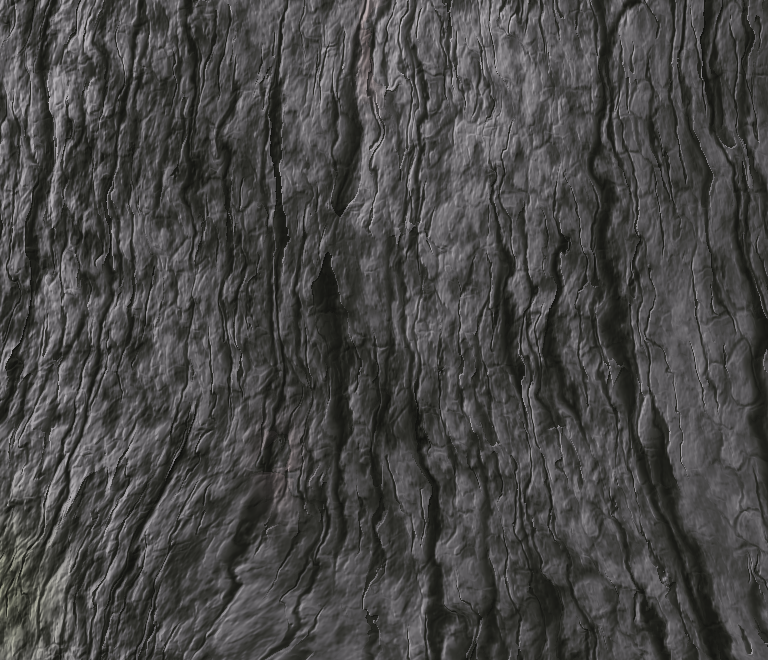
Reproduce this texture procedurally as a Shadertoy shader.

```glsl
// Weathered tree bark: long broken furrows that flare toward the roots.
// Stretched cellular noise makes furrows, flakes and pits, layered sines bend
// them, and the slope of the height field toward the light shades the relief.

const vec2 LIGHT_DIR = vec2(-0.7, 0.71);
const vec3 PEELED_WOOD = vec3(1.08, 0.98, 0.98);
const vec3 MOSS = vec3(0.99, 1.02, 0.82);

vec2 hash2(vec2 p) {
    vec3 q = fract(vec3(p.xyx) * vec3(0.1031, 0.1030, 0.0973));
    q += dot(q, q.yzx + 33.33);
    return fract((q.xx + q.yz) * q.zy);
}

float valueNoise(vec2 p) {
    vec2 i = floor(p), f = fract(p);
    f = f * f * (3.0 - 2.0 * f);
    float low = mix(hash2(i).x, hash2(i + vec2(1, 0)).x, f.x);
    float high = mix(hash2(i + vec2(0, 1)).x, hash2(i + vec2(1, 1)).x, f.x);
    return mix(low, high, f.y);
}

float layeredNoise(vec2 p) {
    float sum = 0.0, amp = 0.52;
    for (int i = 0; i < 4; i++) {
        sum += amp * valueNoise(p);
        p = mat2(1.9, 0.3, -0.3, 1.9) * p + 17.3;
        amp *= 0.54;
    }
    return sum;
}

// x: gap to the next cell (0 on a border), y: cell value, z: how upright the border is
vec3 cells(vec2 p) {
    vec2 base = floor(p), nearTo = vec2(9), nextTo = vec2(9);
    float id = 0.0;
    for (int y = -1; y <= 1; y++)
    for (int x = -1; x <= 1; x++) {
        vec2 cell = base + vec2(x, y);
        vec2 seed = hash2(cell + 50.0);
        vec2 to = cell + 0.1 + 0.8 * seed - p;
        if (length(to) < length(nearTo)) {
            nextTo = nearTo; nearTo = to; id = fract(seed.x * 7.0 + seed.y);
        } else if (length(to) < length(nextTo)) nextTo = to;
    }
    vec2 across = normalize(nextTo - nearTo);
    return vec3(length(nextTo) - length(nearTo), id, abs(across.x));
}

// 0 inside an upright crack, 1 outside
float furrowMask(vec2 p, float width) {
    vec3 c = cells(p);
    float depth = smoothstep(0.35, 0.75, c.z) * smoothstep(0.0, 0.12, width);
    return 1.0 - depth * (1.0 - smoothstep(0.0, max(width, 0.02), c.x));
}

float blob(vec2 p, vec2 center, vec2 size) {
    vec2 d = (p - center) / size;
    return exp(-dot(d, d));
}

// Straightens the flaring grain so that strands run along y
vec2 grainSpace(vec2 p) {
    float drop = 1.0 - p.y;
    float x = (p.x - 0.52) / (1.0 + 0.36 * drop * drop);
    x += 0.2 * exp(-pow((p.x - 0.28) / 0.2, 2.0)) * max(0.4 - p.y, 0.0);
    x += 0.009 * sin(9.0 * p.y + 5.0 * p.x) + 0.004 * sin(23.0 * p.y - 11.0 * p.x);
    return vec2(x + 3.0, p.y + 2.0);
}

// Signed distance to the right of the one deep cleft
float cleftOffset(vec2 p) {
    float bend = p.y - 0.82, top = max(p.y - 0.85, 0.0);
    return p.x - (0.91 + 0.25 * bend * bend + 2.0 * top * top);
}

// x: height, y: openness (0 deep in a furrow), z: flake tone
vec3 bark(vec2 p) {
    vec2 g = grainSpace(p);
    float grain = layeredNoise(g * vec2(62.0, 30.0));
    float fibre = valueNoise(g * vec2(170.0, 18.0));
    float lump = valueNoise(g * vec2(26.0, 9.0) + 5.0);
    vec2 ragged = vec2(valueNoise(g * vec2(30.0, 20.0)), valueNoise(g.yx * 33.0)) - 0.5;
    float patchy = valueNoise(g * vec2(13.0, 5.0));
    float leftSide = 1.0 - smoothstep(0.1, 0.42, p.x);
    float cleft = cleftOffset(p) + ragged.x * 0.03 + (grain - 0.5) * 0.02;
    g += ragged * vec2(0.017, 0.03) + (grain - 0.5) * vec2(0.018, 0.03);

    float furrow = furrowMask(g * vec2(9.0, 1.2), mix(-0.12, 0.42, valueNoise(g * vec2(7.0, 4.0))));
    furrow *= mix(0.25, 1.0, furrowMask(g * vec2(19.0, 3.0) + 7.0, mix(-0.25, 0.5, patchy)));
    furrow *= mix(0.3, 1.0, furrowMask(g * vec2(42.0, 9.0) + 3.0, mix(-0.35, 0.55, lump)));
    furrow *= smoothstep(0.0, mix(0.006, 0.038, patchy), abs(cleft));

    vec3 flake = cells(g * vec2(30.0, 17.0)), chip = cells(g * vec2(72.0, 44.0));
    float broken = smoothstep(0.4, 0.75, valueNoise(g * vec2(22.0, 14.0)));
    float crack = 1.0 - (1.0 - smoothstep(0.0, 0.25, flake.x)) * broken;
    float pit = smoothstep(0.0, 0.5, chip.x) * chip.y;
    float rough = (1.0 + 0.5 * leftSide) * mix(1.0, 0.65, smoothstep(0.0, 0.06, cleft));

    float height = 0.006 * furrow + 0.0025 * crack + 0.0012 * fibre + 0.012 * lump;
    height += rough * (0.017 * grain + 0.003 * pit);
    float hollow = mix(1.15, mix(0.5, 1.2, smoothstep(0.3, 0.66, grain)), min(rough, 1.0));
    hollow *= mix(1.0, 0.55 + 0.65 * smoothstep(0.25, 0.55, patchy * 0.4 + grain * 0.6), leftSide);
    return vec3(height, furrow * mix(0.6, 1.0, crack) * hollow, mix(flake.y, chip.y, 0.4));
}

void mainImage(out vec4 fragColor, in vec2 fragCoord) {
    vec2 p = fragCoord / iResolution.y;
    float stepSize = 0.0024;
    vec3 here = bark(p);
    float slope = (here.x - bark(p + LIGHT_DIR * stepSize).x) / stepSize;

    // Broad light and shade, brighter on the central trunk
    vec2 g = grainSpace(p);
    float broad = 0.48 + 0.32 * valueNoise(p * vec2(7.0, 3.0) + 4.0);
    broad += 0.42 * valueNoise(g * vec2(12.0, 2.5)) + 0.34 * valueNoise(g * vec2(27.0, 8.0));
    broad += 0.28 * blob(p, vec2(0.62, 0.95), vec2(0.22, 0.25)) - 0.15 * smoothstep(0.0, 0.08, cleftOffset(p));
    float peeled = blob(p, vec2(0.42, 0.30), vec2(0.035, 0.07)) + blob(p, vec2(0.56, 0.93), vec2(0.02, 0.09));
    peeled *= smoothstep(0.25, 0.6, here.z);

    // Relief shading with soft limits at both ends
    float tone = 0.345 * broad * mix(0.22, 1.0, here.y) + 0.05 * (here.z - 0.5) + 0.1 * peeled;
    tone = max(tone, 0.03) * exp(clamp(slope * 0.46, -0.9, 0.65));
    tone = 0.045 + 0.9 * tone / (1.0 + 0.45 * tone * tone);
    vec3 tint = mix(vec3(1.0, 1.02, 0.88), vec3(1.01, 0.99, 1.015), smoothstep(0.1, 0.34, tone));
    tint = mix(tint, PEELED_WOOD, clamp(peeled, 0.0, 1.0));
    tint = mix(tint, MOSS, 0.7 * blob(p, vec2(0.0, 0.1), vec2(0.09, 0.12)));
    fragColor = vec4(clamp(tone * tint, 0.0, 1.0), 1.0);
}
```
